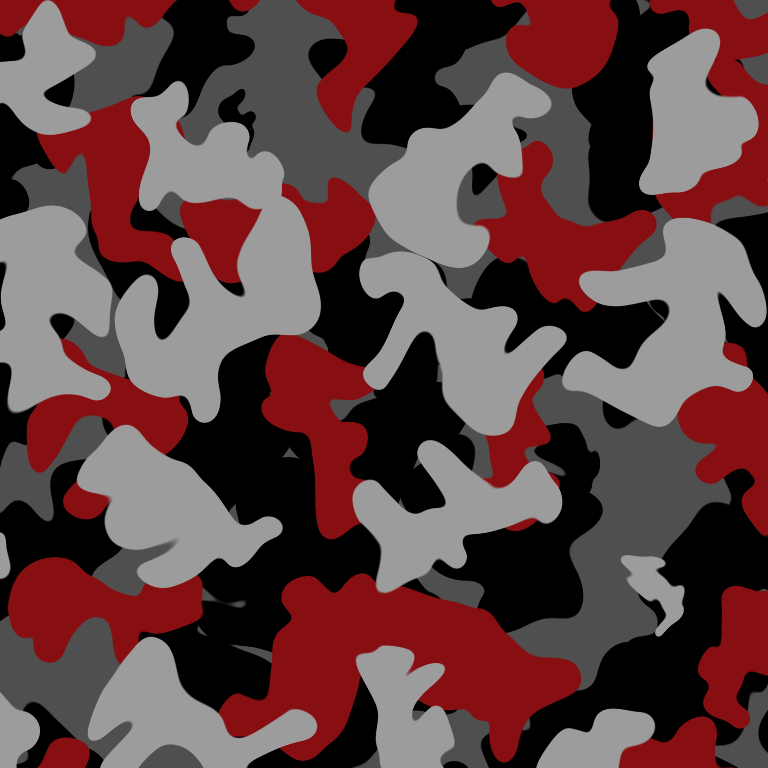
A WebGL 1 fragment shader for this pattern:

```glsl
precision highp float;
uniform vec2 u_resolution;

#define DARK_GREY vec3(0.31)
#define BLACK vec3(0.0)
#define RED vec3(0.53, 0.06, 0.07)
#define LIGHT_GREY vec3(0.61)
#define CELLS 3.6           // patches across the canvas
#define BLACK_RADIUS 0.137  // limb radii, in cells
#define RED_RADIUS 0.104
#define LIGHT_RADIUS 0.092
#define SPINE 0.29          // half length of a patch, in cells
#define FILLET 0.08         // rounding where limbs join
#define WARP 0.22           // bending of the outlines
#define SMALL_SHARE 0.12    // share of patches that are tiny

vec2 hash2(vec2 p) {
  vec3 q = fract(vec3(p.xyx) * vec3(0.1031, 0.1030, 0.0973));
  q += dot(q, q.yzx + 33.33);
  return fract((q.xx + q.yz) * q.zy);
}

float cornerSlope(vec2 id, vec2 offset) {
  float angle = 6.2832 * hash2(id).x;
  return dot(vec2(cos(angle), sin(angle)), offset);
}

float gradientNoise(vec2 p) {
  vec2 id = floor(p), f = fract(p);
  vec2 u = f * f * f * (f * (f * 6.0 - 15.0) + 10.0);
  vec2 e = vec2(1.0, 0.0);
  float low = mix(cornerSlope(id, f), cornerSlope(id + e, f - e), u.x);
  float high = mix(cornerSlope(id + e.yx, f - e.yx), cornerSlope(id + 1.0, f - 1.0), u.x);
  return mix(low, high, u.y);
}

float smoothMin(float a, float b, float k) {
  float h = max(k - abs(a - b), 0.0) / k;
  return min(a, b) - 0.25 * h * h * k;
}

float capsule(vec2 p, vec2 a, vec2 b, float radius) {
  vec2 ab = b - a;
  float t = clamp(dot(p - a, ab) / dot(ab, ab), 0.0, 1.0);
  return length(p - a - ab * t) - radius;
}

// One patch: an upright-leaning spine with four side lobes.
float patchDistance(vec2 p, vec2 id, float radius) {
  vec2 shape = hash2(id + 7.0);
  float size = shape.x < SMALL_SHARE ? 0.35 : mix(0.88, 1.2, hash2(id + 53.0).x);
  float lean = (shape.y - 0.5) * 2.6;
  vec2 along = vec2(sin(lean), cos(lean));
  vec2 across = vec2(along.y, -along.x);
  p /= size;
  float d = capsule(p, -along * SPINE, along * SPINE, radius);
  float side = hash2(id + 91.0).x < 0.5 ? -1.0 : 1.0;
  for (int i = 0; i < 4; i++) {
    float k = float(i);
    vec2 h = hash2(id + 13.0 * k + 120.0);
    side *= h.x < 0.75 ? -1.0 : 1.0;
    vec2 root = along * SPINE * (k / 1.5 - 1.0);
    vec2 tip = root + across * side * mix(0.1, 0.33, h.y) + along * (h.x - 0.5) * 0.16;
    d = smoothMin(d, capsule(p, root, tip, radius * mix(0.75, 1.0, h.x)), FILLET);
  }
  return d * size;
}

// Signed distance to a layer of jittered patches, in canvas units.
float patchLayer(vec2 p, float radius, float seed) {
  vec2 q = p * CELLS + seed * vec2(31.37, 17.61);
  q += WARP * vec2(gradientNoise(q * 2.1), gradientNoise(q * 2.1 + 47.3));
  vec2 home = floor(q);
  float d = 1.0;
  for (int y = -1; y <= 1; y++) {
    for (int x = -1; x <= 1; x++) {
      vec2 id = home + vec2(float(x), float(y));
      vec2 center = id + 0.5 + 0.4 * (hash2(id) - 0.5);
      d = min(d, patchDistance(q - center, id, radius));
    }
  }
  return d / CELLS;
}

float coverage(float d, float pixel) {
  return 1.0 - smoothstep(-0.75 * pixel, 0.75 * pixel, d);
}

void main() {
  float pixel = 1.0 / min(u_resolution.x, u_resolution.y);
  vec2 p = gl_FragCoord.xy * pixel;

  // Two overlapping black layers leave cusped dark grey gaps.
  float blackArea = min(patchLayer(p, BLACK_RADIUS, 1.0), patchLayer(p, BLACK_RADIUS, 2.0));
  vec3 color = mix(DARK_GREY, BLACK, coverage(blackArea, pixel));
  color = mix(color, RED, coverage(patchLayer(p, RED_RADIUS, 3.0), pixel));
  color = mix(color, LIGHT_GREY, coverage(patchLayer(p, LIGHT_RADIUS, 4.0), pixel));
  gl_FragColor = vec4(color, 1.0);
}
```
